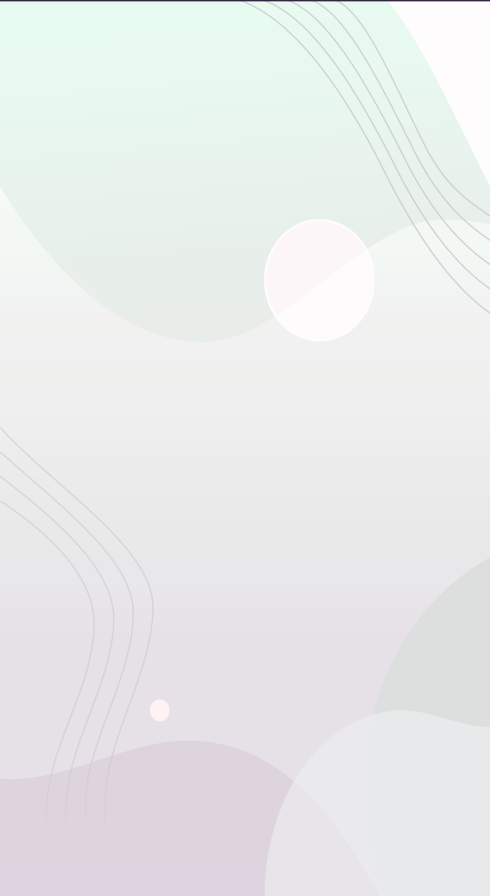
This background is drawn by a WebGL 1 fragment shader. Its source:

```glsl
precision highp float;

uniform vec2 u_resolution;

#define HEIGHT 1.829
#define LINE_HALF_WIDTH 0.0014
#define UPPER_LINES 5
#define LOWER_LINES 4
#define LINE_COLOR vec3(0.80, 0.79, 0.80)
#define MINT vec3(0.910, 0.984, 0.942)
#define SAGE vec3(0.908, 0.930, 0.916)
#define LILAC vec3(0.902, 0.877, 0.904)
#define MAUVE vec3(0.866, 0.832, 0.866)
#define STONE vec3(0.866, 0.871, 0.872)
#define BLUSH vec3(0.990, 0.964, 0.972)
#define FROST vec3(0.930, 0.940, 0.950)

// Antialiased coverage of a signed distance, positive inside
float fill(float d) {
  return clamp(d * u_resolution.x + 0.5, 0.0, 1.0);
}

// Cubic between knots (position, value, slope); returns value and slope
vec2 cubic(float x, vec3 a, vec3 b) {
  float w = b.x - a.x;
  float t = clamp((x - a.x) / w, 0.0, 1.0);
  float rise = b.y - a.y;
  float ca = a.z * w - rise;
  float cb = rise - b.z * w;
  float bend = mix(ca, cb, t);
  float value = mix(a.y, b.y, t) + t * (1.0 - t) * bend;
  float slope = (rise + (1.0 - 2.0 * t) * bend + t * (1.0 - t) * (cb - ca)) / w;
  return vec2(value, slope);
}

vec2 curve(float x, vec3 a, vec3 b, vec3 c) {
  return x < b.x ? cubic(x, a, b) : cubic(x, b, c);
}

// Signed distance above a curve
float above(float v, vec2 f) {
  return (v - f.x) / sqrt(1.0 + f.y * f.y);
}

float stroke(float v, vec2 f) {
  return fill(LINE_HALF_WIDTH - abs(above(v, f)));
}

float ellipse(vec2 p, vec2 center, vec2 radius) {
  return (1.0 - length((p - center) / radius)) * min(radius.x, radius.y);
}

vec3 backdrop(float y) {
  vec3 c = mix(LILAC, vec3(0.911, 0.911, 0.917), smoothstep(0.47, 0.70, y));
  c = mix(c, vec3(0.943, 0.945, 0.940), smoothstep(0.66, 1.15, y));
  c = mix(c, vec3(0.952, 0.974, 0.961), smoothstep(1.13, 1.36, y));
  return mix(c, vec3(1.0, 0.990, 0.995), smoothstep(1.38, 1.50, y));
}

// Families of parallel waves, top right and middle left
float upperLines(vec2 p) {
  float ink = 0.0;
  for (int i = 0; i < UPPER_LINES; i++) {
    float k = float(i) / float(UPPER_LINES - 1);
    vec3 a = mix(vec3(0.488, HEIGHT, -0.35), vec3(0.683, HEIGHT, -0.35), k);
    vec3 b = mix(vec3(0.786, 1.476, -2.0), vec3(0.864, 1.538, -2.0), k);
    vec3 c = mix(vec3(1.0, 1.190, -0.7), vec3(1.0, 1.388, -0.7), k);
    ink = max(ink, stroke(p.y, curve(p.x, a, b, c)) * step(a.x, p.x));
  }
  return ink;
}

float lowerLines(vec2 p) {
  float ink = 0.0;
  for (int i = 0; i < LOWER_LINES; i++) {
    float k = float(i) / float(LOWER_LINES - 1);
    vec3 a = mix(vec3(0.186, 0.214, 0.0), vec3(0.174, 0.095, 0.0), k);
    vec3 b = mix(vec3(0.590, 0.312, 0.0), vec3(0.555, 0.192, 0.0), k);
    vec3 c = mix(vec3(0.957, 0.0, -0.9), vec3(0.807, 0.0, -1.5), k);
    ink = max(ink, stroke(p.x, curve(p.y, a, b, c)) * step(p.y, c.x));
  }
  return ink * smoothstep(0.06, 0.32, p.y);
}

void main() {
  vec2 p = gl_FragCoord.xy / u_resolution * vec2(1.0, HEIGHT);
  vec3 color = backdrop(p.y);

  // Large mint wave with a white corner
  vec3 crest = vec3(0.905, 1.381, 0.0);
  vec2 hem = p.x < crest.x
    ? curve(p.x, vec3(0.0, 1.448, -1.6), vec3(0.417, 1.131, 0.0), crest)
    : cubic(p.x, crest, vec3(1.0, 1.371, -0.2));
  float overHem = fill(above(p.y, hem));
  vec2 shoulder = cubic(p.x, vec3(0.790, HEIGHT, -1.2), vec3(1.0, 1.448, -2.0));
  float wave = overHem * (1.0 - fill(above(p.y, shoulder)) * step(0.790, p.x));
  vec3 green = mix(SAGE, MINT, smoothstep(1.15, 1.85, p.y + 0.08 * (0.5 - p.x)));
  color = mix(color, green, wave);

  // Stone disc and mauve hill
  color = mix(color, STONE, fill(ellipse(p, vec2(1.190, 0.221), vec2(0.448, 0.519))));
  vec2 hill = curve(p.x, vec3(0.0, 0.240, -0.1), vec3(0.381, 0.317, 0.0), vec3(0.774, 0.0, -1.9));
  vec3 hillColor = mix(vec3(0.872, 0.828, 0.870), MAUVE, smoothstep(0.0, 0.2, p.y));
  color = mix(color, hillColor, fill(-above(p.y, hill)) * step(p.x, 0.774));

  // Frosted hill: rounded left side, gentle right side
  float frost = p.x < 0.821
    ? ellipse(p, vec2(0.821, 0.0), vec2(0.281, 0.379))
    : -above(p.y, cubic(p.x, vec3(0.821, 0.379, 0.0), vec3(1.0, 0.345, 0.0)));
  color = mix(color, FROST, 0.6 * fill(frost));

  // Thin waves
  color = mix(color, LINE_COLOR, 0.85 * upperLines(p));
  color = mix(color, LINE_COLOR, 0.65 * lowerLines(p));

  // Pale discs
  float disc = ellipse(p, vec2(0.652, 1.257), vec2(0.113, 0.125));
  vec3 discColor = mix(vec3(0.994, 0.983, 0.985), BLUSH, overHem);
  discColor = mix(vec3(1.0, 0.990, 0.992), discColor, fill(disc - 0.004));
  color = mix(color, discColor, fill(disc));
  float dot1 = ellipse(p, vec2(0.326, 0.379), vec2(0.020, 0.0225));
  color = mix(color, vec3(0.995, 0.948, 0.960), fill(dot1));

  // Dark top rule
  color = mix(color, vec3(0.22, 0.12, 0.30), fill(p.y - HEIGHT + 0.0028));
  gl_FragColor = vec4(color, 1.0);
}
```
